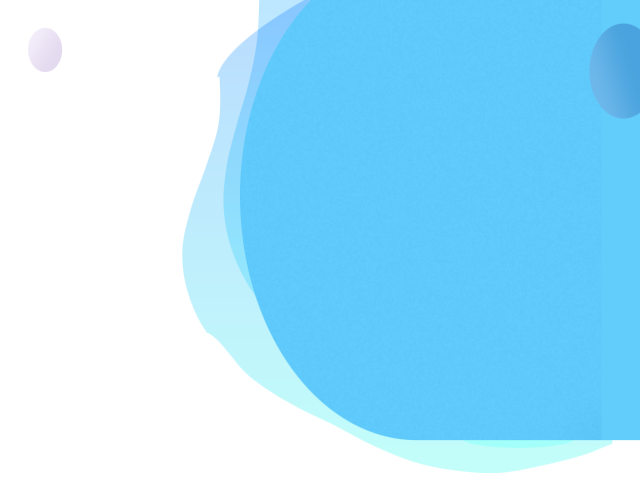
Give the GLSL for this background, as a Shadertoy shader.

```glsl
// A large sky-blue panel over two overlapping translucent blobs on white,
// with two small shaded ovals. Blob edges are splines through evenly spaced
// knots, the panel is a stretched half ellipse, and tints are multiplied.

#define PANEL_CENTER vec2(0.868, 0.408)
#define PANEL_RADII vec2(0.368, 0.509)
#define PANEL_COLOR vec3(0.371, 0.790, 0.982)
#define STRIP_COLOR vec3(0.386, 0.800, 0.982)
#define STRIP_X 1.253
#define WAVE_END_X 1.276
#define KNOT_STEP 0.0868
#define GRAIN_AMOUNT 0.018
#define GRAIN_SCALE 260.0

// Edge positions, measured from the left (sides) or from the top (wave)
const float OUTER_SIDE[11] = float[11](0.434, 0.448, 0.458, 0.455, 0.429,
    0.398, 0.380, 0.391, 0.432, 0.516, 0.625);
const float OUTER_WAVE[11] = float[11](0.694, 0.786, 0.842, 0.885, 0.930,
    0.964, 0.981, 0.985, 0.970, 0.948, 0.917);
const float INNER_SIDE[11] = float[11](0.540, 0.535, 0.518, 0.493, 0.472,
    0.466, 0.483, 0.526, 0.599, 0.694, 0.781);

// Catmull-Rom curve through the knots
float spline(float knots[11], float position) {
    float t = clamp(position / KNOT_STEP, 0.0, 9.999);
    int i = int(t);
    float f = fract(t);
    float a = knots[max(i - 1, 0)];
    float b = knots[i];
    float c = knots[i + 1];
    float d = knots[min(i + 2, 10)];
    return b + 0.5 * f * (c - a + f * (2.0 * a - 5.0 * b + 4.0 * c - d
         + f * (3.0 * (b - c) + d - a)));
}

// Smooth coverage where the field is negative
float fill(float field) {
    return clamp(0.5 - field / max(fwidth(field), 1e-5), 0.0, 1.0);
}

float oval(vec2 offset, vec2 radii) {
    return length(offset / radii) - 1.0;
}

float hash(vec2 cell) {
    vec3 h = fract(vec3(cell.xyx) * 0.1031);
    h += dot(h, h.yzx + 33.33);
    return fract((h.x + h.y) * h.z);
}

float valueNoise(vec2 p) {
    vec2 cell = floor(p);
    vec2 f = fract(p);
    f = f * f * (3.0 - 2.0 * f);
    float low = mix(hash(cell), hash(cell + vec2(1, 0)), f.x);
    float high = mix(hash(cell + vec2(0, 1)), hash(cell + vec2(1, 1)), f.x);
    return mix(low, high, f.y);
}

void mainImage(out vec4 fragColor, in vec2 fragCoord) {
    // Canvas height is one unit; y runs down from the top edge
    vec2 p = fragCoord / iResolution.xy;
    p = vec2(p.x * 4.0 / 3.0, 1.0 - p.y);
    vec3 color = vec3(1.0);

    // Outer blob: wavy side, curved shoulder, sagging lower wave
    float shoulder = 0.453 + 0.181 * pow(max(1.0 - p.y / 0.16, 0.0), 1.55);
    float side = p.y < 0.16 ? shoulder : spline(OUTER_SIDE, p.y);
    float wave = spline(OUTER_WAVE, p.x - 0.434);
    float outer = fill(side - p.x) * fill(p.y - wave) * fill(p.x - WAVE_END_X);
    vec3 outerTint = mix(vec3(0.725, 0.860, 1.0), vec3(0.765, 1.0, 0.980), p.y);
    color *= mix(vec3(1.0), outerTint, outer);

    // Inner blob: side crescent and the sliver below the panel
    float inner = fill(spline(INNER_SIDE, p.y) - p.x) * step(p.y, 0.75);
    vec3 innerTint = mix(vec3(0.740, 0.905, 1.0), vec3(0.790, 1.0, 1.0), p.y);
    color *= mix(vec3(1.0), innerTint, inner);
    float sliver = fill(oval(p - vec2(1.08, 0.915), vec2(0.115, 0.018)));
    color = mix(color, vec3(0.64, 1.0, 0.975), sliver);

    // Panel: half ellipse on the left, straight to the right border
    vec2 q = p - PANEL_CENTER;
    float panel = fill(oval(vec2(min(q.x, 0.0), q.y), PANEL_RADII));
    float strip = fill(STRIP_X - p.x);
    float grain = valueNoise(p * GRAIN_SCALE) - 0.5;
    float corner = smoothstep(0.12, 0.0, length(p - vec2(STRIP_X, 0.917)));
    vec3 body = PANEL_COLOR + GRAIN_AMOUNT * grain - 0.015 * corner;
    color = mix(color, mix(body, STRIP_COLOR, strip), panel);

    // Pale oval, lit from the upper left
    vec2 pale = p - vec2(0.094, 0.104);
    float paleShade = smoothstep(-0.05, 0.04, pale.x + 0.6 * pale.y);
    vec3 paleColor = mix(vec3(0.95, 0.925, 0.975), vec3(0.895, 0.855, 0.94), paleShade);
    color = mix(color, paleColor, fill(oval(pale, vec2(0.0355, 0.046))));

    // Blue oval, lit from the lower left and cut by the right border
    vec2 blue = p - vec2(1.299, 0.148);
    float blueShade = smoothstep(-0.08, 0.03, blue.x - 0.3 * blue.y);
    vec3 blueColor = mix(vec3(0.43, 0.72, 0.92), vec3(0.29, 0.64, 0.87), blueShade);
    color = mix(color, blueColor, fill(oval(blue, vec2(0.071, 0.099))));

    fragColor = vec4(color, 1.0);
}
```
